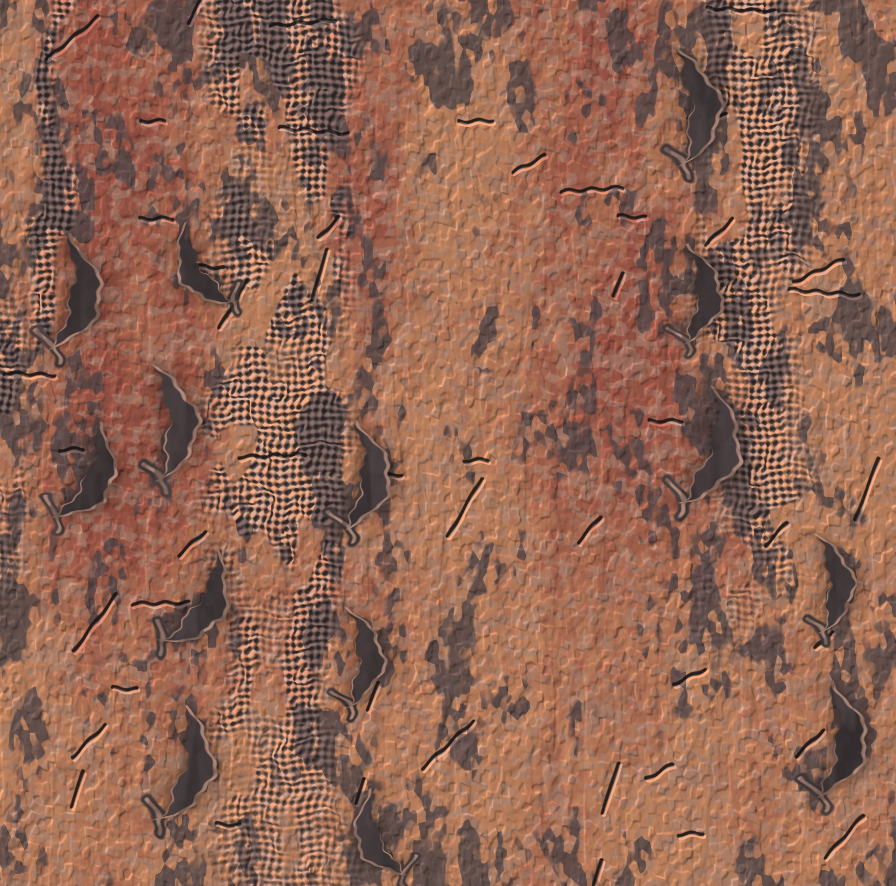
Reproduce this texture procedurally as a WebGL 2 fragment shader.

```glsl
#version 300 es
precision highp float;
// Weathered rust and ochre paint with woven bands, scratches and curled dark flakes.
uniform vec2 u_resolution;
out vec4 fragColor;

const vec3 TAN = vec3(0.71, 0.485, 0.355);
const vec3 RED = vec3(0.575, 0.315, 0.26);
const vec3 DUST = vec3(0.63, 0.49, 0.43);
const vec3 SLATE = vec3(0.31, 0.265, 0.27);
const vec3 SOOT = vec3(0.18, 0.16, 0.165);
const vec2 TO_LIGHT = vec2(-0.6, 0.8);

vec2 hash2(vec2 p) {
  vec3 q = fract(p.xyx * vec3(0.1031, 0.1030, 0.0973));
  q += dot(q, q.yzx + 33.33);
  return fract((q.xx + q.yz) * q.zy);
}

// Smoothed cellular noise: random cell values blended by distance
float cells(vec2 p) {
  vec2 id = floor(p), f = p - id;
  float sum = 0.0, total = 0.0;
  for (int j = -1; j <= 1; j++)
    for (int i = -1; i <= 1; i++) {
      vec2 o = vec2(i, j);
      vec2 d = o + hash2(id + o) - f;
      float w = exp(-10.0 * dot(d, d));
      sum += w * hash2(id + o + 71.0).x;
      total += w;
    }
  return sum / total;
}

float band(float x, float center, float halfWidth, float soft) {
  return 1.0 - smoothstep(halfWidth - soft, halfWidth + soft, abs(x - center));
}

float segment(vec2 p, vec2 a, vec2 b) {
  vec2 ab = b - a;
  return length(p - a - ab * clamp(dot(p - a, ab) / dot(ab, ab), 0.0, 1.0));
}

// Scattered short grooves, mostly level, some slanted
float scratches(vec2 p, float pitch) {
  vec2 id = floor(p / pitch);
  float mask = 0.0;
  for (int j = -1; j <= 1; j++)
    for (int i = -1; i <= 1; i++) {
      vec2 cell = id + vec2(i, j);
      vec2 r = hash2(cell + 17.0), s = hash2(cell + 43.0);
      float angle = s.x < 0.55 ? 0.2 * (r.x - 0.5) : 0.4 + 0.9 * r.y;
      vec2 arm = vec2(cos(angle), sin(angle)) * mix(0.012, 0.04, s.y);
      vec2 q = p - (cell + r) * pitch;
      q.y += 0.0015 * sin(q.x * 240.0 + r.x * 6.0);
      float d = segment(q, -arm, arm);
      mask = max(mask, step(0.45, fract(r.x * 7.0 + s.y)) * (1.0 - smoothstep(0.0008, 0.0032, d)));
    }
  return mask;
}

// Vertical bands where the coarse cloth shows
float weaveMask(vec2 p) {
  float x = p.x + 0.05 * (cells(p * vec2(14.0, 9.0)) - 0.5);
  float middle = band(x, 0.32, 0.07, 0.025) * mix(0.6, 1.0, smoothstep(0.0, 0.3, p.y));
  float right = band(x, 0.85, 0.045, 0.03) * smoothstep(0.2, 0.5, p.y);
  float left = max(band(x, 0.055, 0.014, 0.008) * smoothstep(0.5, 0.65, p.y),
                   band(x, 0.0, 0.03, 0.02) * band(p.y, 0.5, 0.15, 0.08));
  return max(middle, max(left, right)) * smoothstep(0.15, 0.5, cells(p * vec2(30.0, 18.0)));
}

float threads(vec2 p) {
  vec2 g = p * 720.0 + 1.3 * sin(p.yx * vec2(97.0, 83.0)) + 4.0 * cells(p * 60.0);
  return 0.5 + 0.25 * (cos(g.x) + cos(g.y));
}

float relief(vec2 p, float weave) {
  float paint = 0.3 * cells(p * vec2(150.0, 120.0)) + 0.25 * cells(p * vec2(62.0, 36.0));
  float strokes = 0.2 * cells(p * vec2(85.0, 12.0));
  return paint + strokes + 0.75 * weave * threads(p) - 0.6 * scratches(p, 0.115);
}

// Curled flake: x = hollow, y = lit rim, z = shadow around it
vec3 curl(vec2 p, float size, float lean, float side) {
  p.x *= side;
  vec2 q = vec2(dot(p, vec2(cos(lean), -sin(lean))), dot(p, vec2(sin(lean), cos(lean)))) / size;
  q.x += 0.05 * sin(q.y * 8.0 + lean * 20.0) + 0.02 * sin(q.y * 23.0);
  float taper = 1.0 - q.y * q.y;
  float halfWidth = 0.25 * max(taper, 0.0) * (1.0 - 0.35 * q.y);
  float x = q.x - 0.45 * taper + 0.2;
  float hollow = max(abs(x) - halfWidth, abs(q.y) - 1.0);
  float rim = max(abs(x - halfWidth), abs(q.y) - 1.0);
  float tail = min(segment(q, vec2(-0.55, -0.72), vec2(-0.2, -0.98)), segment(q, vec2(-0.2, -0.98), vec2(-0.12, -1.25)));
  float inner = abs(x + halfWidth) + 0.02 + 0.06 * smoothstep(-0.3, 0.5, q.y);
  rim = min(rim, min(tail, max(inner, abs(q.y) - 1.0)));
  float shade = exp(-6.0 * max(hollow, 0.0)) * smoothstep(1.5, 0.7, abs(q.y));
  return vec3(1.0 - smoothstep(-0.02, 0.04, min(hollow, tail - 0.09)), 1.0 - smoothstep(0.015, 0.055, rim), shade);
}

vec3 curlColumns(vec2 p) {
  // Each column: x, top y, number of flakes
  const vec3 columns[5] = vec3[5](vec3(0.09, 0.66, 2.0), vec3(0.21, 0.71, 4.0),
    vec3(0.42, 0.46, 3.0), vec3(0.80, 0.87, 3.0), vec3(0.955, 0.35, 2.0));
  vec3 mask = vec3(0.0);
  for (int c = 0; c < 5; c++)
    for (int r = 0; r < int(columns[c].z); r++) {
      vec2 h = hash2(vec2(c, r) * 5.0 + 3.0);
      vec2 center = columns[c].xy + (h - 0.5) * vec2(0.04, 0.03) - vec2(0.0, 0.195 * float(r));
      mask = max(mask, curl(p - center, mix(0.05, 0.067, h.y), mix(-0.1, 0.6, h.x), h.y > 0.25 ? 1.0 : -1.0));
    }
  return mask;
}

void main() {
  vec2 p = gl_FragCoord.xy / u_resolution.y;
  float weave = weaveMask(p), broad = cells(p * vec2(8.0, 5.0));
  float streak = cells(p * vec2(55.0, 10.0)), grain = cells(p * vec2(120.0, 75.0));
  vec3 flake = curlColumns(p);

  // Ochre ground with upright red stains
  float stain = band(p.x, 0.16, 0.09, 0.05) * smoothstep(0.05, 0.5, p.y)
    + 0.8 * band(p.x, 0.69, 0.1, 0.09) * smoothstep(0.25, 0.6, p.y)
    + 0.5 * band(p.x, 0.41, 0.04, 0.03) * smoothstep(0.2, 0.4, p.y);
  stain = stain * (0.6 + 0.6 * streak) + 0.8 * (broad - 0.45) + 0.5 * (grain - 0.5);
  vec3 color = mix(TAN, RED, clamp(stain, 0.0, 1.0));
  color = mix(color, DUST, 0.6 * smoothstep(0.45, 0.8, cells(p * vec2(95.0, 130.0) + 9.0)) + 0.3 * weave);

  // Slate underpaint in worn flecks
  float edge = smoothstep(0.1, 0.0, min(min(p.x, 1.0 - p.x), 0.98 - p.y));
  float wear = 0.5 * cells(p * vec2(28.0, 15.0) + 5.0) + 0.3 * grain + 0.2 * streak;
  wear += 0.09 * edge + 0.1 * weave + 0.2 * flake.z + 0.05 * band(p.x, 0.41, 0.05, 0.04);
  color = mix(color, SLATE, 0.8 * smoothstep(0.63, 0.73, wear));

  // Cloth gaps, grooves and raking light
  color = mix(color, SLATE, 0.85 * weave * smoothstep(0.52, 0.25, threads(p)));
  color = mix(color, SOOT, 0.75 * scratches(p, 0.115));
  float slope = relief(p, weave) - relief(p + TO_LIGHT * 0.003, weave);
  color *= 1.0 + clamp(1.3 * slope, -0.5, 0.4);

  // Curled flakes
  color *= 1.0 - 0.35 * flake.z;
  color = mix(color, mix(SOOT, SLATE, 0.7 * streak + 0.3 * grain), 0.95 * flake.x);
  color = mix(color, DUST * (0.75 + 0.5 * grain), 0.85 * flake.y);
  fragColor = vec4(color, 1.0);
}
```
